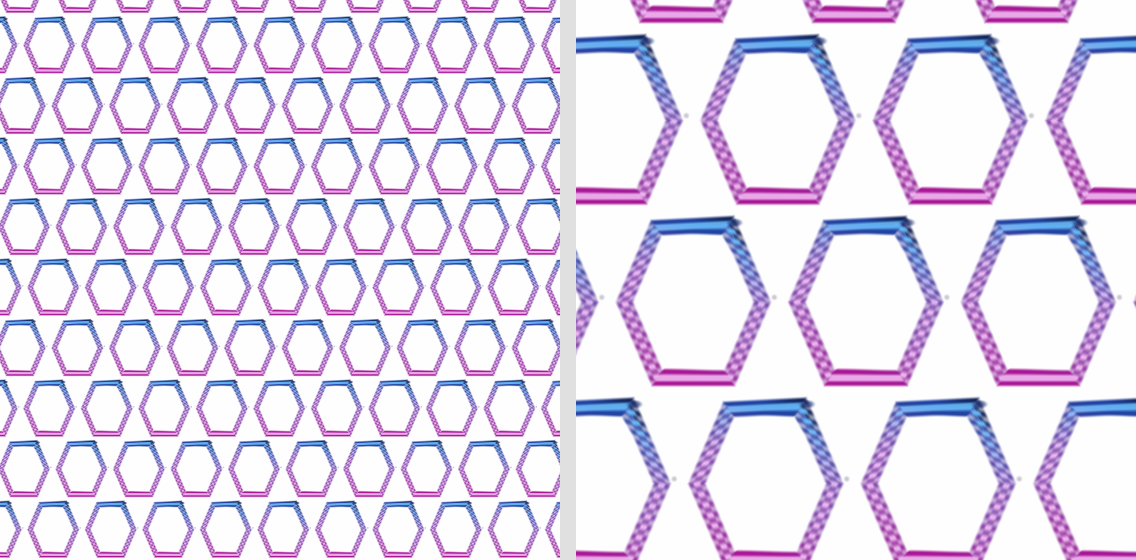
Left: the whole. Right: its middle third, enlarged.
A Shadertoy shader for this pattern:

```glsl
// Staggered rows of beaded hexagon rings fading from magenta up to blue on white.

float hash(vec2 p) {
    return fract(sin(dot(p, vec2(127.1, 311.7))) * 43758.5);
}

// Gradient along each ring, from its base to its top right corner.
vec3 ringInk(float g) {
    vec3 ink = mix(vec3(0.75, 0.10, 0.66), vec3(0.60, 0.28, 0.76), smoothstep(-4.8, -0.3, g));
    return mix(ink, vec3(0.15, 0.30, 0.72), smoothstep(0.0, 4.6, g));
}

// Draws one ring around the origin; q is in hundredths of the canvas height.
vec3 hexRing(vec2 q, float phase, float pixel, vec3 ground) {
    // Signed distance to the centre line, with a slightly tilted top edge.
    float top = step(0.0, q.y);
    float slant = dot(abs(q), vec2(0.919, 0.394)) - 3.77;
    float flatEdge = abs(q.y) - 4.53 - 0.05 * q.x * top;
    float d = max(slant, flatEdge);
    float side = smoothstep(-0.12, 0.12, slant - flatEdge);

    // The stroke swells inward at the top right and the bottom left.
    float corner = smoothstep(-0.5, 2.4, q.x) * smoothstep(2.6, 4.3, q.y);
    float heel = (1.0 - top) * (1.0 - side) * smoothstep(-1.8, 1.8, -q.x);
    float width = 0.46 + step(d, 0.0) * (0.20 * corner + 0.08 * heel);
    float across = d / width;
    float rail = smoothstep(0.18, 0.65, abs(across));

    // Beads run along the slanted sides.
    float bead = 0.5 + 0.5 * cos(6.2832 * (q.y / 0.62 + 0.16 * across + phase));

    // Dark rails enclose a pale core.
    float g = q.y + 0.35 * q.x;
    vec3 ink = ringInk(g);
    vec3 pale = mix(vec3(0.96, 0.76, 0.97), vec3(0.42, 0.76, 1.0), smoothstep(0.5, 5.0, g));
    vec3 dark = mix(ink * 0.88, mix(ink, vec3(0.42, 0.38, 0.58), 0.4), side);
    dark *= 1.0 - 0.45 * corner * step(0.0, across);
    float core = (1.0 - rail) * mix(0.85, 0.15 + 0.75 * bead, side);
    vec3 color = mix(dark, pale, core);

    float soft = 0.09 + 0.5 * pixel;
    float cover = 1.0 - smoothstep(width - soft, width + soft, abs(d));
    cover *= 1.0 - 0.5 * side * rail * (1.0 - bead);
    color = mix(ground, color, cover);

    // Dark tip on the top right corner and a faint fleck beside the right one.
    float tip = length((q - vec2(2.45, 4.72)) * vec2(0.55, 1.0));
    color = mix(color, vec3(0.13, 0.20, 0.46), 0.7 * (1.0 - smoothstep(0.10, 0.32, tip)));
    float fleck = length(q - vec2(4.82, 0.28));
    return mix(color, vec3(0.55, 0.54, 0.60), 0.45 * (1.0 - smoothstep(0.04, 0.24, fleck)));
}

void mainImage(out vec4 fragColor, in vec2 fragCoord) {
    float pixel = 100.0 / iResolution.y;
    vec2 p = fragCoord * pixel;

    // Rows count down from the top; odd rows shift by half a pitch.
    float down = 100.0 - p.y + 8.145;
    float row = floor(down / 10.81);
    float shift = 3.55 + 5.24 * mod(row, 2.0);

    // Some pairs of rows sit a little further right.
    shift += 0.72 * step(3.5, row) * step(mod(row, 4.0), 1.5);

    float column = floor((p.x - shift) / 10.27 + 0.5);
    vec2 q = vec2(p.x - shift - column * 10.27, (row + 0.5) * 10.81 - down);
    float phase = 0.35 * hash(vec2(column, row));

    fragColor = vec4(hexRing(q, phase, pixel, vec3(0.995, 0.995, 1.0)), 1.0);
}
```
